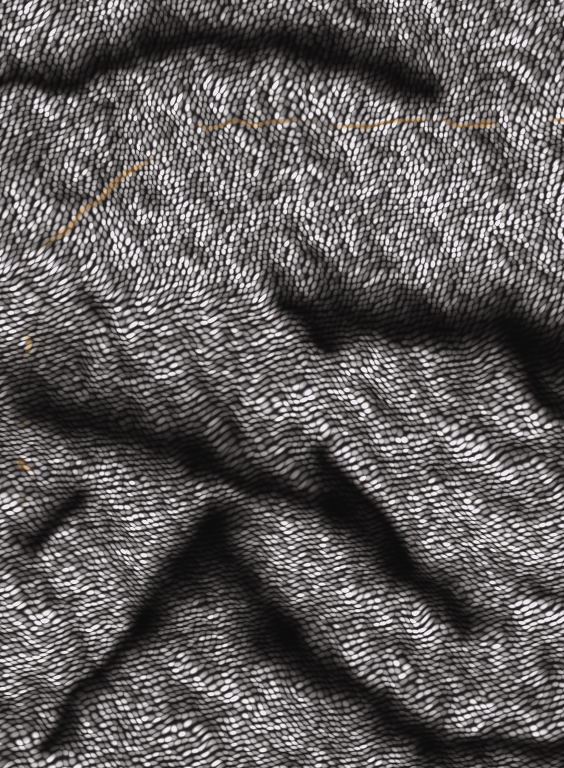
This texture is drawn by a Shadertoy shader. Its source:

```glsl
// Crumpled melange knit: black and white stitches on puckered cloth folds.
// Soft creases lay out the folds, gradient noise puckers them, and a warped
// grid of slanted ovals forms the yarn; a broken tan seam crosses the top.

vec2 hash2(vec2 p) {
    p = vec2(dot(p, vec2(127.1, 311.7)), dot(p, vec2(269.5, 183.3)));
    return fract(sin(p) * 43758.545);
}

float gradientNoise(vec2 p) {
    vec2 i = floor(p), f = fract(p);
    vec2 u = f * f * f * (f * (f * 6.0 - 15.0) + 10.0);
    vec2 x = vec2(1, 0), y = vec2(0, 1);
    float a = dot(hash2(i) * 2.0 - 1.0, f);
    float b = dot(hash2(i + x) * 2.0 - 1.0, f - x);
    float c = dot(hash2(i + y) * 2.0 - 1.0, f - y);
    float d = dot(hash2(i + 1.0) * 2.0 - 1.0, f - 1.0);
    return mix(mix(a, b, u.x), mix(c, d, u.x), u.y);
}

mat2 rotation(float a) {
    return mat2(cos(a), sin(a), -sin(a), cos(a));
}

// Light left beside a crease; its left side, seen from a to b, is crisper
float crease(vec2 p, vec2 a, vec2 b, float width) {
    vec2 ab = b - a, ap = p - a;
    float d = length(ap - ab * clamp(dot(ap, ab) / dot(ab, ab), 0.0, 1.0));
    float side = (ab.x * ap.y - ab.y * ap.x) / length(ab);
    float w = width * mix(1.25, 0.75, smoothstep(-width, width, side));
    return 1.0 - 0.93 * exp(-pow(d / w, 2.0));
}

float foldLight(vec2 p) {
    float l = 1.0;
    // Valley above the upper band
    l *= crease(p, vec2(0.17, 0.925), vec2(-0.02, 0.875), 0.022);
    l *= crease(p, vec2(0.40, 0.935), vec2(0.20, 0.945), 0.030);
    l *= crease(p, vec2(0.56, 0.885), vec2(0.43, 0.930), 0.026);
    // Deep shadow between the upper band and the middle fold
    l *= crease(p, vec2(0.74, 0.545), vec2(0.44, 0.590), 0.045);
    l *= crease(p, vec2(0.75, 0.450), vec2(0.68, 0.540), 0.032);
    l *= crease(p, vec2(0.43, 0.560), vec2(0.36, 0.610), 0.018);
    // Shadow between the middle and lower folds
    l *= crease(p, vec2(0.25, 0.410), vec2(0.04, 0.470), 0.048);
    l *= crease(p, vec2(0.44, 0.335), vec2(0.26, 0.390), 0.028);
    l *= crease(p, vec2(0.61, 0.185), vec2(0.44, 0.335), 0.030);
    l *= crease(p, vec2(0.10, 0.360), vec2(0.04, 0.290), 0.022);
    l *= crease(p, vec2(0.42, 0.410), vec2(0.53, 0.270), 0.015);
    // Hollow under the lower fold
    l *= crease(p, vec2(0.19, 0.190), vec2(0.28, 0.310), 0.030);
    l *= crease(p, vec2(0.28, 0.310), vec2(0.37, 0.170), 0.036);
    l *= crease(p, vec2(0.37, 0.170), vec2(0.56, 0.040), 0.030);
    l *= crease(p, vec2(0.05, 0.030), vec2(0.19, 0.190), 0.017);
    l *= crease(p, vec2(0.56, 0.020), vec2(0.75, 0.030), 0.022);
    return l;
}

// Puckers that lean to the left
float puckers(vec2 p) {
    p += 0.03 * vec2(gradientNoise(p * 7.0), gradientNoise(p * 7.0 + 17.0));
    vec2 q = vec2(dot(p, vec2(0.85, 0.5)), dot(p, vec2(-0.5, 0.85)));
    return gradientNoise(q * vec2(22, 13)) + 0.5 * gradientNoise(q * vec2(41, 27) + 9.0);
}

// Slanted bright ovals in a staggered grid, each with its own brightness
float stitches(vec2 p, float slant) {
    vec2 cell = floor(p), f = fract(p);
    float yarn = 0.0;
    for (int j = -1; j <= 1; j++)
    for (int i = -1; i <= 1; i++) {
        vec2 o = vec2(i, j), rnd = hash2(cell + o);
        vec2 center = o + 0.5 + 0.35 * (rnd - 0.5);
        center.x += 0.4 * (mod(cell.y + o.y, 2.0) - 0.5);
        vec2 d = rotation(-slant - 0.5 * (rnd.y - 0.5)) * (f - center);
        float oval = smoothstep(1.3, 0.35, length(d / vec2(0.70, 0.39)));
        yarn = max(yarn, oval * (0.45 + 0.6 * rnd.x));
    }
    return yarn;
}

// Tan seam: an arc across the top and a dashed run down the left edge
float seam(vec2 p) {
    float wiggle = 0.014 * gradientNoise(p * 28.0);
    float arc = 0.60 + 0.24 * pow(clamp(p.x / 0.26, 0.0, 1.0), 0.75);
    float steep = mix(0.65, 1.0, smoothstep(0.2, 0.28, p.x));
    float top = smoothstep(0.0045, 0.0015, abs(p.y - arc + wiggle) * steep);
    top *= smoothstep(-0.2, 0.05, gradientNoise(p.xx * vec2(11, 0) + 3.0));
    top *= smoothstep(0.02, 0.03, p.x);
    float left = smoothstep(0.007, 0.002, abs(p.x - 0.032 + 2.0 * wiggle));
    left *= smoothstep(0.1, 0.3, gradientNoise(vec2(4.3, p.y * 30.0)));
    left *= smoothstep(0.29, 0.31, p.y) * smoothstep(0.60, 0.56, p.y);
    return max(top, left);
}

void mainImage(out vec4 fragColor, in vec2 fragCoord) {
    vec2 p = fragCoord / iResolution.y;

    // Light on folds and puckers, from above
    float bump = puckers(p);
    float facing = bump - puckers(p + vec2(0.004, 0.012));
    vec2 wavy = p + 0.03 * vec2(gradientNoise(p * 13.0), gradientNoise(p * 13.0 + 31.0));
    float light = 0.84 + 0.75 * facing + 0.45 * bump + 0.2 * gradientNoise(p * 5.0);
    light = clamp(light, 0.1, 1.15) * foldLight(wavy);

    // Yarn follows the cloth; it stands steeper in the upper band
    vec2 cloth = p + 0.011 * bump * vec2(0.6, 1.0) + 0.04 * gradientNoise(p * 4.0);
    cloth = rotation(-0.25) * cloth;
    float upper = smoothstep(-0.04, 0.04, wavy.y - 0.64 + 0.12 * wavy.x);
    float slant = mix(-0.3, 1.1, upper) + 0.8 * gradientNoise(p * 9.0);
    float yarn = stitches(cloth / vec2(0.0088, 0.0076), slant);
    yarn *= 1.0 + 0.5 * gradientNoise(cloth * vec2(60, 95));

    // Neutral grey, warm in the dark and cool in the light
    float value = min(0.045 + light * (0.09 + 0.97 * yarn), 0.93);
    vec3 color = value * mix(vec3(1.06, 0.98, 0.97), vec3(0.99, 0.985, 1.01), value);
    vec3 tan_thread = vec3(0.80, 0.62, 0.41) * (0.5 + 0.6 * yarn);
    color = mix(color, tan_thread, 0.8 * seam(p));
    fragColor = vec4(color, 1.0);
}
```
